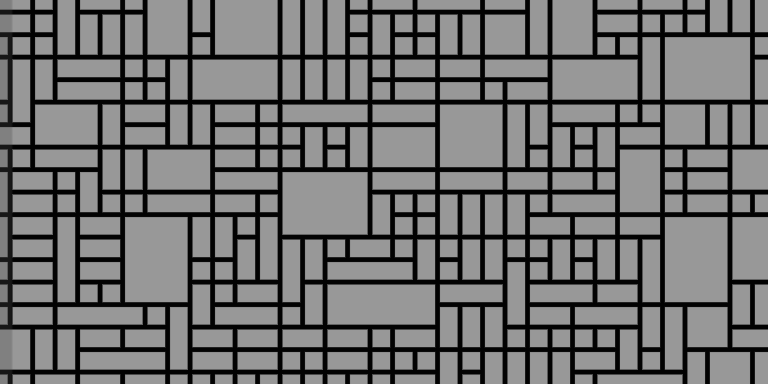
Reproduce this pattern procedurally as a Shadertoy shader.

```glsl
// Irregular tiling of flat grey rectangles on a square grid, parted by black walls.

const float ROWS = 17.07;               // grid cells over the canvas height
const vec2  GRID_SHIFT = vec2(0.55, 0.47);
const float HALF_WALL = 0.108;          // in grid cells
const float EDGE_SOFTNESS = 1.15;       // in output pixels
const int   BLOCK = 3;                  // mean block side before splitting
const int   MAX_SPLITS = 8;
const float KEEP_LARGE = 0.16;          // chance that a wide block stays whole
const float STRIP_SPLIT = 0.21;         // split chance per extra cell of a strip
const vec3  TILE_COLOR = vec3(0.598);
const vec3  WALL_COLOR = vec3(0.008);
const vec3  MARGIN_COLOR = vec3(0.28);
const float MARGIN_WIDTH = 0.016;       // share of the canvas width
const float MARGIN_OPACITY = 0.3;

// Integer hash (PCG, three lanes) mapped to 0..1
vec3 hash3(ivec3 key) {
    uvec3 v = uvec3(key) * 1664525u + 1013904223u;
    v.x += v.y * v.z; v.y += v.z * v.x; v.z += v.x * v.y;
    v ^= v >> 16u;
    v.x += v.y * v.z; v.y += v.z * v.x; v.z += v.x * v.y;
    return vec3(v >> 8u) * exp2(-24.0);
}

// Jittered lattice node; one coordinate of it carries a wall
ivec2 node(ivec2 id) {
    return id * BLOCK + ivec2(hash3(ivec3(id, 71)).xy * float(BLOCK));
}

// Pinwheel block: corners alternate between vertical and horizontal walls
void blockBounds(ivec2 id, out ivec2 lo, out ivec2 hi) {
    ivec2 a = node(id);
    ivec2 b = node(id + ivec2(1, 0));
    ivec2 c = node(id + ivec2(0, 1));
    ivec2 d = node(id + 1);
    bool even = ((id.x + id.y) & 1) == 0;
    lo = even ? ivec2(a.x, b.y) : ivec2(c.x, a.y);
    hi = even ? ivec2(d.x, c.y) : ivec2(b.x, d.y);
}

bool contains(vec2 p, ivec2 lo, ivec2 hi) {
    return all(greaterThanEqual(p, vec2(lo))) && all(lessThan(p, vec2(hi)));
}

// Cut the block at random grid lines, following the part that holds p
void splitBlock(vec2 p, inout ivec2 lo, inout ivec2 hi) {
    for (int k = 0; k < MAX_SPLITS; k++) {
        ivec2 size = hi - lo;
        int shortSide = min(size.x, size.y);
        int longSide = max(size.x, size.y);
        vec3 rnd = hash3(ivec3(lo, size.x * 16 + size.y));

        float keep = shortSide > 1 ? KEEP_LARGE
                                   : 1.0 - STRIP_SPLIT * float(longSide - 1);
        if (longSide == 1 || rnd.x < keep) break;

        bool cutX = shortSide == 1 ? size.x > 1
                                   : rnd.y * float(size.x + size.y) < float(size.x);
        int axis = cutX ? 0 : 1;
        int cut = lo[axis] + 1 + int(rnd.z * float(size[axis] - 1));
        if (p[axis] < float(cut)) hi[axis] = cut;
        else lo[axis] = cut;
    }
}

void mainImage(out vec4 fragColor, in vec2 fragCoord) {
    float pixel = ROWS / iResolution.y;
    vec2 p = fragCoord * pixel + GRID_SHIFT;

    // Find the block around this point
    ivec2 base = ivec2(floor(p / float(BLOCK)));
    ivec2 lo = ivec2(0), hi = ivec2(0);
    for (int j = -1; j <= 0; j++) {
        for (int i = -1; i <= 0; i++) {
            ivec2 l, h;
            blockBounds(base + ivec2(i, j), l, h);
            if (contains(p, l, h)) { lo = l; hi = h; }
        }
    }
    splitBlock(p, lo, hi);

    // Distance to the nearest wall line
    vec2 gap = min(p - vec2(lo), vec2(hi) - p);
    float wallDistance = min(gap.x, gap.y) - HALF_WALL;
    float tile = clamp(wallDistance / (EDGE_SOFTNESS * pixel) + 0.5, 0.0, 1.0);
    vec3 color = mix(WALL_COLOR, TILE_COLOR, tile);

    // Faint veil along the left margin
    float x = fragCoord.x / iResolution.x;
    float veil = 1.0 - smoothstep(MARGIN_WIDTH - 0.002, MARGIN_WIDTH + 0.002, x);
    color = mix(color, MARGIN_COLOR, veil * MARGIN_OPACITY);

    fragColor = vec4(color, 1.0);
}
```
